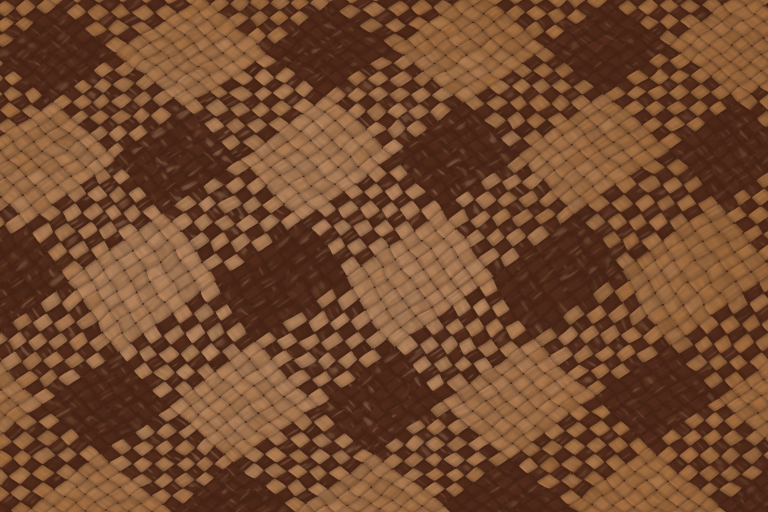
Give the GLSL for this pattern, as a Shadertoy shader.

```glsl
// Plain-woven mat of dark and straw-coloured strands crossing in slanted checked bands.
#define PERIOD 13.0                    // strands in one dark + light repeat
#define DARK_COUNT 6.0                 // dark strands in each repeat
#define STEP_DOWN vec2(0.221, -0.221)  // one repeat, first direction
#define STEP_UP vec2(0.318, 0.230)     // one repeat, second direction
#define CENTER vec2(0.547, 0.453)      // middle of a dark block
#define BEND 0.074                     // sway of the bands, in repeats
#define GOLD vec3(0.57, 0.38, 0.22)
#define PALE vec3(0.63, 0.46, 0.325)
#define DARK vec3(0.29, 0.15, 0.09)
#define SHEEN vec3(0.50, 0.36, 0.27)
#define GAP vec3(0.27, 0.13, 0.075)
#define AA 3                           // samples per pixel side

float hash(vec2 p) {
    vec3 q = fract(p.xyx * vec3(0.1031, 0.1030, 0.0973));
    q += dot(q, q.yzx + 33.33);
    return fract((q.x + q.y) * q.z);
}

float noise(vec2 p) {
    vec2 i = floor(p), f = fract(p);
    f = f * f * (3.0 - 2.0 * f);
    return mix(mix(hash(i), hash(i + vec2(1, 0)), f.x),
               mix(hash(i + vec2(0, 1)), hash(i + vec2(1, 1)), f.x), f.y);
}

float roundedBox(vec2 p, vec2 halfSize, float radius) {
    vec2 q = abs(p) - halfSize + radius;
    return length(max(q, 0.0)) + min(max(q.x, q.y), 0.0) - radius;
}

// Colour of one strand; set is 0 or 1 for the two weaving directions.
vec3 strandColor(float id, float set, float across, float along, float pale, float shine) {
    float seed = id * 7.0 + set * 131.0;
    float tone = noise(vec2(along * 0.7, seed + 0.5));
    float fibre = noise(vec2(across * 5.0 + seed * 3.0, along * 1.3));
    if (mod(id + 0.5 * DARK_COUNT, PERIOD) < DARK_COUNT - 0.5) {
        float glint = smoothstep(0.55, 0.95, fibre) * smoothstep(0.5, 0.1, abs(across));
        return mix(DARK * (0.94 + 0.16 * tone), SHEEN, glint * shine);
    }
    vec3 straw = mix(GOLD, PALE, clamp(pale + 0.7 * (tone - 0.5), 0.0, 1.0));
    return straw * (0.89 + 0.12 * fibre + 0.10 * hash(vec2(seed, 3.0)));
}

vec3 weave(vec2 p) {
    // Sway the bands, then measure in strands along the two directions
    vec2 c = p - CENTER;
    vec2 uv = inverse(mat2(STEP_DOWN, STEP_UP)) * c;
    uv.y -= BEND * sin(7.15 * c.y);
    uv *= PERIOD;
    uv += 0.6 * vec2(noise(p * 6.0), noise(p * 6.0 + 40.0)) - 0.3;
    uv += 0.24 * vec2(noise(uv * 0.8), noise(uv * 0.8 + 70.0)) - 0.12;

    // Plain weave: the strand on top alternates from cell to cell
    vec2 cell = floor(uv), q = uv - cell - 0.5;
    float top = mod(cell.x + cell.y, 2.0);
    bool first = top < 0.5;
    vec2 ids = first ? cell : cell.yx;
    vec2 local = first ? q : q.yx;
    vec2 run = first ? uv : uv.yx;

    // Soft light falls near the middle, warmer straw toward the rim
    float pale = smoothstep(0.85, 0.1, length(c * vec2(0.85, 1.2)));
    float shine = 0.25 + 0.55 * pale * noise(p * 5.0 + 9.0) + 0.2 * hash(cell);
    vec3 over = strandColor(ids.x, top, local.x, run.y, pale, shine);
    vec3 under = strandColor(ids.y, 1.0 - top, local.y, run.x, pale, shine);

    // Bulge of the top strand, with shadow where it dives under
    over *= 1.04 - 0.17 * smoothstep(0.2, 0.5, abs(local.y));
    over *= 1.0 - 0.10 * smoothstep(0.05, 0.48, local.x);
    over = max(over, GAP);

    // Uneven strand widths reveal the crossing strand and small corner holes
    float width = 0.43 + 0.08 * noise(vec2(ids.x * 5.0 + top * 61.0, run.y * 0.4));
    float edge = roundedBox(local, vec2(width, 0.51), 0.14);
    float blur = PERIOD / (0.35 * iResolution.y) / float(AA);
    float cover = 1.0 - smoothstep(-blur, blur, edge);
    float hole = smoothstep(0.40, 0.48, min(abs(q.x), abs(q.y)));
    under = mix(mix(under, GAP, 0.42), GAP, hole);
    return mix(under, over, cover);
}

void mainImage(out vec4 fragColor, in vec2 fragCoord) {
    vec3 color = vec3(0.0);
    for (int i = 0; i < AA * AA; i++) {
        vec2 offset = (vec2(i % AA, i / AA) + 0.5) / float(AA) - 0.5;
        color += weave((fragCoord + offset) / iResolution.y);
    }
    fragColor = vec4(color / float(AA * AA), 1.0);
}
```
